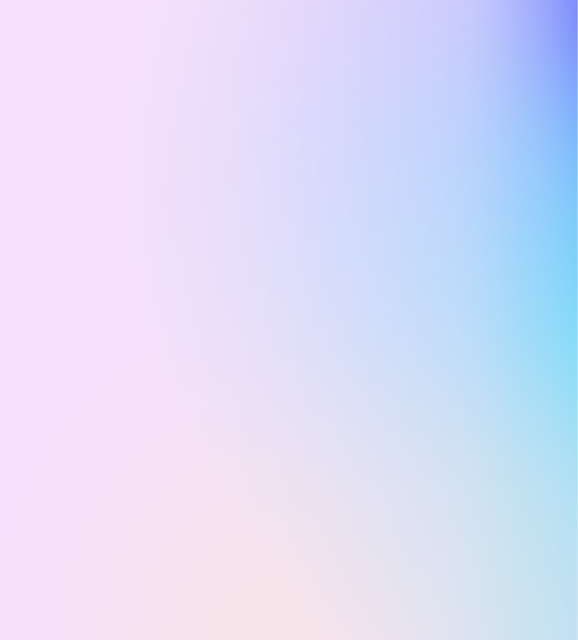
Give the GLSL for this background, as a Shadertoy shader.

```glsl
// Soft pastel gradient: lilac field, peach warmth below, blue and cyan glow on the right.

const vec3 LILAC = vec3(0.955, 0.878, 0.984);
const vec3 PEACH = vec3(0.967, 0.894, 0.916);
const vec3 EDGE_LIGHT = vec3(0.92, 0.95, 1.0);

const vec2 PEACH_CENTER = vec2(0.46, -0.02);
const vec2 PEACH_SPREAD = vec2(0.30, 0.33);

const float HAZE_START = 0.22;   // leftmost reach of the haze
const float HAZE_BEND = 0.62;    // curvature of its left border
const float HAZE_PEAK = 0.72;    // height of the leftmost reach
const float HAZE_END = 0.90;
const float HAZE_POWER = 1.3;
const float RIM_START = 0.77;
const float RIM_POWER = 2.0;
const float CONTOURS = 22.0;     // faint steps across the haze
const float CONTOUR_DEPTH = 0.9;
const float EDGE_WIDTH = 0.002;
const float EDGE_STRENGTH = 0.35;
const float TAU = 6.28319;

// Vertical colour stops, evenly spaced from bottom to top
const vec3 HAZE[5] = vec3[5](
    vec3(0.825, 0.894, 0.929), vec3(0.788, 0.886, 0.940),
    vec3(0.698, 0.859, 0.976), vec3(0.694, 0.820, 0.990),
    vec3(0.755, 0.780, 0.988));
const vec3 RIM[5] = vec3[5](
    vec3(0.757, 0.882, 0.953), vec3(0.680, 0.878, 0.960),
    vec3(0.510, 0.850, 0.975), vec3(0.490, 0.745, 0.984),
    vec3(0.490, 0.550, 0.988));

// Smooth Catmull-Rom ramp through five stops
vec3 ramp(vec3 stops[5], float height) {
    float position = clamp(height, 0.0, 1.0) * 4.0;
    int i = min(int(position), 3);
    float t = position - float(i);
    vec3 a = stops[max(i - 1, 0)];
    vec3 b = stops[i];
    vec3 c = stops[i + 1];
    vec3 d = stops[min(i + 2, 4)];
    return b + 0.5 * t * (c - a
        + t * (2.0 * a - 5.0 * b + 4.0 * c - d
        + t * (3.0 * (b - c) + d - a)));
}

// Eased weight that grows from start to end
float rise(float start, float end, float x, float power) {
    return pow(clamp((x - start) / (end - start), 0.0, 1.0), power);
}

// Turns a smooth weight into soft steps
float contour(float weight) {
    return weight - CONTOUR_DEPTH * sin(TAU * CONTOURS * weight) / (TAU * CONTOURS);
}

void mainImage(out vec4 fragColor, in vec2 fragCoord) {
    vec2 uv = fragCoord / iResolution.xy;

    // Lilac field with a warm pool at the bottom
    vec2 offset = (uv - PEACH_CENTER) / PEACH_SPREAD;
    vec3 color = mix(LILAC, PEACH, exp(-dot(offset, offset)));

    // Broad haze with a curved left border
    float lift = uv.y - HAZE_PEAK;
    float hazeStart = HAZE_START + HAZE_BEND * lift * lift;
    float haze = contour(rise(hazeStart, HAZE_END, uv.x, HAZE_POWER));
    color = mix(color, ramp(HAZE, uv.y), haze);

    // Saturated glow along the right edge
    float rim = rise(RIM_START, 1.0, uv.x, RIM_POWER);
    color = mix(color, ramp(RIM, uv.y), rim);

    // Thin pale line on the right border
    float edge = smoothstep(1.0 - EDGE_WIDTH, 1.0 - 0.5 * EDGE_WIDTH, uv.x);
    color = mix(color, EDGE_LIGHT, EDGE_STRENGTH * edge);

    fragColor = vec4(color, 1.0);
}
```
